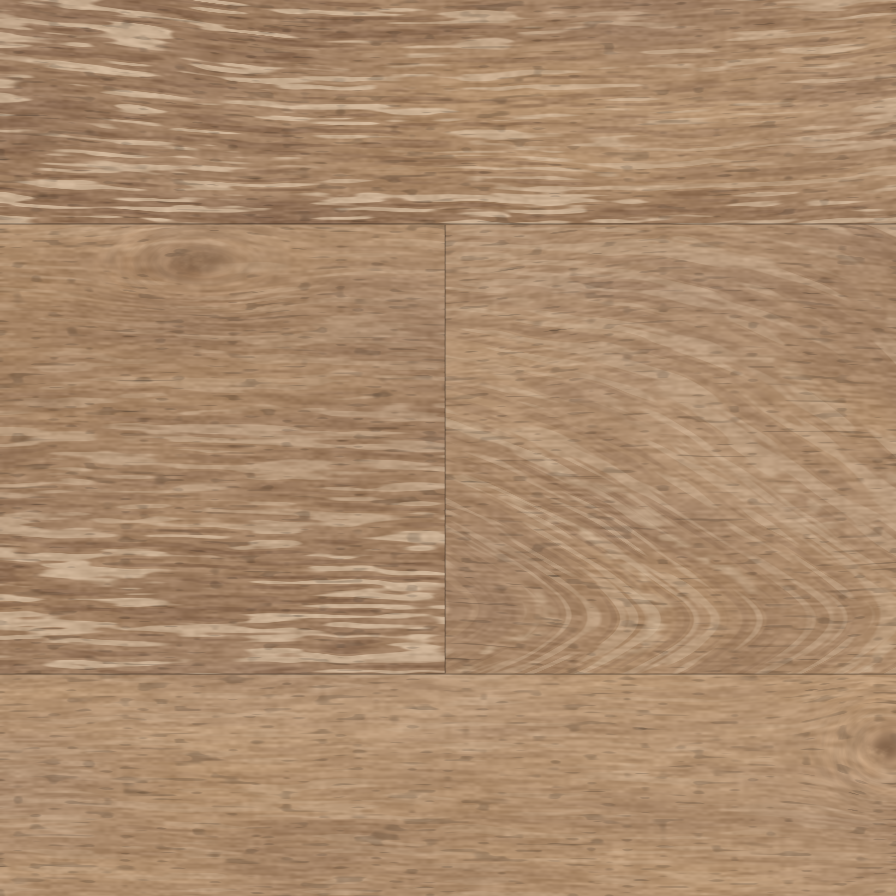
Reproduce this texture procedurally as a three.js fragment shader.

```glsl
// Oak floor: three rows of wide planks, the middle row split by a butt joint.
// Stretched value noise gives grain and limed pores; each plank bends the
// grain coordinate its own way, with knots and a pointed cathedral figure.
varying vec2 vUv;

float hash(vec2 p) {
  vec3 q = fract(vec3(p.xyx) * 0.1031);
  q += dot(q, q.yzx + 33.33);
  return fract((q.x + q.y) * q.z);
}

float noise(vec2 p) {
  vec2 i = floor(p), f = fract(p);
  f = f * f * (3.0 - 2.0 * f);
  return mix(mix(hash(i), hash(i + vec2(1.0, 0.0)), f.x),
             mix(hash(i + vec2(0.0, 1.0)), hash(i + vec2(1.0, 1.0)), f.x), f.y);
}

float fbm(vec2 p) {
  float sum = 0.0, amp = 0.53;
  for (int i = 0; i < 4; i++) {
    sum += amp * noise(p);
    p = p * 2.03 + 17.3;
    amp *= 0.5;
  }
  return sum;
}

// Soft elliptical influence around a knot
float knot(vec2 p, vec2 centre, vec2 radius) {
  vec2 d = (p - centre) / radius;
  return exp(-dot(d, d));
}

void main() {
  vec2 p = vUv;

  // Plank layout
  float top = step(0.75, p.y);
  float bottom = 1.0 - step(0.2475, p.y);
  float middle = 1.0 - top - bottom;
  float right = middle * step(0.497, p.x);
  float left = middle - right;
  float seed = 1.0 * top + 3.0 * left + 5.0 * right + 7.0 * bottom;

  // Grain coordinate: gentle drift, then bulges around the knots
  float grain = p.y + 0.030 * noise(vec2(p.x * 2.5, p.y * 3.0) + seed * 9.0);
  grain += 0.0035 * noise(vec2(p.x * 15.0, p.y * 26.0) + seed);
  grain -= top * 0.06 * (p.x - 0.35) * (p.x - 0.35);
  vec2 knotA = vec2(0.215, 0.707), knotB = vec2(0.99, 0.165);
  float bulgeA = left * knot(p, knotA, vec2(0.10, 0.045));
  float bulgeB = bottom * knot(p, knotB, vec2(0.08, 0.065));
  grain -= 0.75 * ((p.y - knotA.y) * bulgeA + (p.y - knotB.y) * bulgeB);
  vec2 fibre = vec2(p.x, grain) + seed;

  // Cathedral arches pointing right, flattening towards the upper seam
  float rise = grain - 0.335;
  float arch = length(vec2(0.035, rise)) + 0.46 * (p.x - 0.5);
  float figure = right * (1.0 - smoothstep(0.30, 0.92, p.y));
  grain = mix(grain, arch + 0.335, figure);
  vec2 g = vec2(p.x, grain) + seed;

  // Broad tone of each plank
  float tone = top * mix(0.40, 0.72, smoothstep(0.1, 0.75, p.x))
             + left * mix(0.46, 0.69, smoothstep(0.57, 0.72, p.y))
             + right * 0.68 + bottom * 0.82;
  tone -= top * 0.20 * (1.0 - smoothstep(0.765, 0.80, p.y));
  tone += 0.62 * (fbm(g * vec2(2.2, 15.0)) - 0.5);
  tone += 0.48 * (fbm(g * vec2(5.0, 70.0) + 7.0) - 0.5);
  vec3 wood = mix(vec3(0.545, 0.420, 0.325), vec3(0.725, 0.592, 0.460), tone);
  wood += vec3(0.020, 0.004, -0.028) * (fbm(p * vec2(4.0, 9.0) + seed) - 0.5);

  // Limed pores: thin, crisp, pale dashes with darker gaps between
  float limed = top * mix(1.0, 0.62, smoothstep(0.25, 0.85, p.x))
              + left * mix(0.95, 0.28, smoothstep(0.38, 0.61, p.y))
              + right * 0.46 + bottom * 0.25;
  limed += top * 0.30 * (1.0 - smoothstep(0.77, 0.80, p.y));
  limed *= 0.50 + 0.95 * fbm(g * vec2(3.0, 11.0) + 31.0);
  float dash = 0.70 * noise(g * vec2(13.0, 185.0) + 3.0)
             + 0.30 * noise(g * vec2(34.0, 320.0) + 9.0);
  float pale = smoothstep(0.57, 0.71, dash);
  float gap = 1.0 - smoothstep(0.24, 0.42, dash);
  wood = mix(wood, vec3(0.815, 0.715, 0.605), min(0.80 * limed * pale, 0.85));
  wood = mix(wood, vec3(0.475, 0.350, 0.265), 0.42 * limed * gap);

  // Pale, ragged rings that draw the arches
  float ring = abs(fract(grain * 15.0 + 0.5 * noise(p * vec2(14.0, 30.0))) - 0.5);
  ring = 1.0 - smoothstep(0.02, 0.15, ring);
  ring *= smoothstep(0.25, 0.62, noise(p * vec2(55.0, 150.0)));
  ring *= smoothstep(0.25, 0.60, noise(p * vec2(9.0, 16.0) + 5.0));
  wood = mix(wood, vec3(0.80, 0.70, 0.585), 0.55 * figure * ring);

  // Fine straight fibres, short dark ticks and a few longer checks
  wood += 0.085 * (noise(fibre * vec2(42.0, 370.0)) - 0.5);
  wood += 0.050 * (noise(fibre * vec2(150.0, 340.0) + 4.0) - 0.5);
  float tick = smoothstep(0.74, 0.92, noise(fibre * vec2(50.0, 280.0) + 61.0));
  float check = smoothstep(0.92, 0.98, noise(fibre * vec2(21.0, 240.0) + 83.0));
  wood *= 1.0 - 0.13 * tick - 0.16 * check;

  // Knots: pale halo, uneven rings and a dark core
  float halo = bulgeA + bulgeB;
  float swirl = fbm(vec2(halo * 9.0, 2.0) + p * vec2(18.0, 35.0));
  wood *= 1.0 + 0.38 * halo * (swirl - 0.42);
  float core = left * knot(p, knotA, vec2(0.034, 0.019))
             + bottom * knot(p, knotB, vec2(0.022, 0.018))
             + 0.45 * left * knot(p, vec2(0.05, 0.55), vec2(0.022, 0.010));
  core *= smoothstep(0.2, 0.75, fbm(p * vec2(45.0, 75.0)) + 0.12);
  wood = mix(wood, vec3(0.43, 0.31, 0.22), 0.65 * core);

  // Hairline seams
  float seam = min(abs(p.y - 0.75), abs(p.y - 0.2475));
  seam = min(seam, abs(p.x - 0.497) + 1.0 - middle);
  wood *= mix(0.76, 1.0, smoothstep(0.0003, 0.0015, seam));

  gl_FragColor = vec4(wood, 1.0);
}
```
